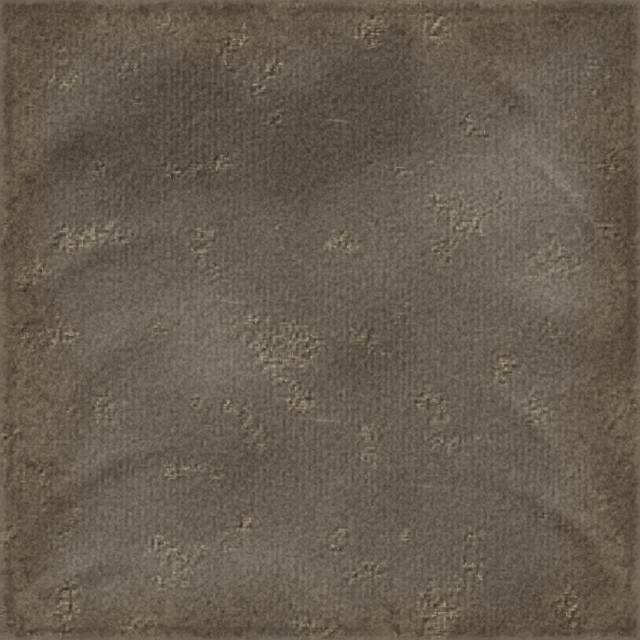
Write a WebGL 1 fragment shader that draws this texture.

```glsl
precision highp float;
uniform vec2 u_resolution;

const float TAU = 6.2831853;
const vec3 CLOTH_DARK = vec3(0.345, 0.312, 0.262);
const vec3 CLOTH_MID = vec3(0.406, 0.371, 0.317);
const vec3 CLOTH_LIGHT = vec3(0.470, 0.440, 0.383);
const vec3 STAIN_DARK = vec3(0.355, 0.305, 0.240);
const vec3 STAIN_LIGHT = vec3(0.440, 0.382, 0.302);
const vec3 THREAD_TAN = vec3(0.600, 0.525, 0.390);
const vec3 FLECK_PALE = vec3(0.680, 0.660, 0.570);
const vec3 SPECK_DARK = vec3(0.275, 0.250, 0.208);

float hash(vec2 p) {
  vec3 q = fract(p.xyx * 0.1031);
  q += dot(q, q.yzx + 33.33);
  return fract((q.x + q.y) * q.z);
}

float noise(vec2 p) {
  vec2 cell = floor(p);
  vec2 f = fract(p);
  f = f * f * (3.0 - 2.0 * f);
  float low = mix(hash(cell), hash(cell + vec2(1.0, 0.0)), f.x);
  float high = mix(hash(cell + vec2(0.0, 1.0)), hash(cell + 1.0), f.x);
  return mix(low, high, f.y);
}

float fbm(vec2 p) {
  float sum = 0.0;
  float gain = 0.53;
  for (int i = 0; i < 4; i++) {
    sum += gain * noise(p);
    p = mat2(1.6, 1.2, -1.2, 1.6) * p + 7.3;
    gain *= 0.5;
  }
  return sum;
}

// Relief lit from the upper left
float emboss(vec2 p) {
  return noise(p + vec2(-0.4, 0.4)) - noise(p + vec2(0.4, -0.4));
}

// Curved crease: light on one flank, shadow on the other
float fold(vec2 p, float angle, float len, float width) {
  float c = cos(angle);
  float s = sin(angle);
  vec2 q = vec2(c * p.x + s * p.y, c * p.y - s * p.x);
  q.y += 1.4 * q.x * q.x;
  float across = q.y / width;
  return across * exp(-across * across - q.x * q.x / (len * len));
}

// Folds gather at both sides and lean towards the middle
float folds(vec2 uv) {
  float sum = 0.0;
  for (int i = 0; i < 10; i++) {
    float id = float(i);
    float side = mod(id, 2.0);
    vec2 rnd = vec2(hash(vec2(id, 3.1)), hash(vec2(id, 8.7)));
    vec2 center = vec2(mix(0.13, 0.86, side) + 0.12 * (rnd.x - 0.5), 0.1 + 0.085 * id);
    float angle = mix(0.5, -0.65, side) + 0.5 * (rnd.y - 0.5);
    sum += fold(uv - center, angle, 0.06 + 0.07 * rnd.x, 0.008 + 0.03 * rnd.y);
  }
  return sum;
}

// Short pale scuffs, nearly level
float scuffs(vec2 uv) {
  float sum = 0.0;
  for (int i = 0; i < 5; i++) {
    float id = float(i);
    vec2 center = vec2(hash(vec2(id, 21.0)), hash(vec2(id, 47.0))) * 0.7 + 0.2;
    vec2 d = (uv - center) / vec2(0.022, 0.0022);
    d.y += d.x * 0.8;
    sum += exp(-dot(d, d));
  }
  return sum * (0.4 + 0.6 * noise(uv * vec2(60.0, 240.0)));
}

// Corded weave: upright ribs broken into small beads
float ribs(vec2 uv, float count) {
  float sway = 0.4 * noise(uv * vec2(40.0, 9.0));
  float wave = cos(TAU * (uv.x * count + sway));
  return wave * (0.3 + 1.2 * noise(uv * vec2(count, 210.0)));
}

// Level weft threads shown where the surface has worn through
float threads(vec2 uv, float count) {
  float row = uv.y * count;
  float strand = 0.5 + 0.5 * cos(TAU * row);
  float dash = noise(vec2(uv.x * 115.0, floor(row + 0.5) * 3.7));
  return strand * smoothstep(0.45, 0.75, dash);
}

void main() {
  vec2 uv = gl_FragCoord.xy / u_resolution;
  vec2 border = min(uv, 1.0 - uv);
  float edge = min(border.x, border.y);

  // Cloudy cloth with soft diagonal sheen
  float cloud = fbm(uv * 3.6 + 2.0);
  float sheen = fbm(mat2(0.8, -0.6, 0.6, 0.8) * uv * vec2(3.0, 6.0) + 11.0);
  float tone = 0.5 + 1.35 * (cloud - 0.5) + 0.9 * (sheen - 0.5);
  vec3 color = mix(CLOTH_DARK, CLOTH_MID, smoothstep(0.08, 0.5, tone));
  color = mix(color, CLOTH_LIGHT, smoothstep(0.5, 1.05, tone));

  // Uneven brown stain and dark mottling creep in from the edges
  float reach = edge + 0.16 * (fbm(uv * 9.0 + 31.0) - 0.5);
  float stain = 1.0 - smoothstep(0.0, 0.14, reach);
  float rust = smoothstep(0.3, 0.7, fbm(uv * 16.0 + 23.0));
  color = mix(color, mix(STAIN_DARK, STAIN_LIGHT, rust), 0.8 * stain);
  float mottle = smoothstep(0.56, 0.74, fbm(uv * 95.0 + 5.0));
  color = mix(color, SPECK_DARK, 0.55 * mottle * stain);

  // Folds and cords
  color += 0.085 * folds(uv);
  float ribStrength = mix(0.25, 1.0, smoothstep(0.35, 0.65, fbm(uv * 6.0 + 17.0)));
  color += vec3(0.018, 0.022, 0.021) * ribs(uv, 102.0) * ribStrength * (1.0 - 0.6 * stain);

  // Worn patches, densest in a band below the middle
  float band = exp(-pow((uv.y - 0.38) / 0.08, 2.0)) * smoothstep(0.05, 0.25, border.x);
  float wear = smoothstep(0.57, 0.76, fbm(uv * 19.0 + 3.0) + 0.09 * band - 0.02);
  color = mix(color, THREAD_TAN, 0.5 * wear * threads(uv, 190.0));
  color += (0.045 + 0.14 * wear) * emboss(uv * 195.0);
  float fleck = smoothstep(0.78, 0.92, noise(uv * 210.0 + 9.0));
  color = mix(color, FLECK_PALE, 0.6 * fleck * wear);

  // Fine grain and scuffs
  float grain = noise(uv * 370.0) + noise(uv.yx * 275.0 + 40.0) - 1.0;
  color += vec3(0.078, 0.074, 0.068) * grain;
  color = mix(color, FLECK_PALE, 0.4 * scuffs(uv));

  // Dark seam and pale frayed rim
  float ragged = edge + 0.005 * (noise(uv * 60.0) - 0.5);
  float seam = exp(-pow((ragged - 0.016) / 0.005, 2.0));
  color = mix(color, SPECK_DARK, 0.6 * seam * noise(uv * 22.0));
  float rim = 1.0 - smoothstep(0.0, 0.009, ragged);
  color = mix(color, CLOTH_LIGHT, 0.6 * rim);

  gl_FragColor = vec4(clamp(color, 0.0, 1.0), 1.0);
}
```
